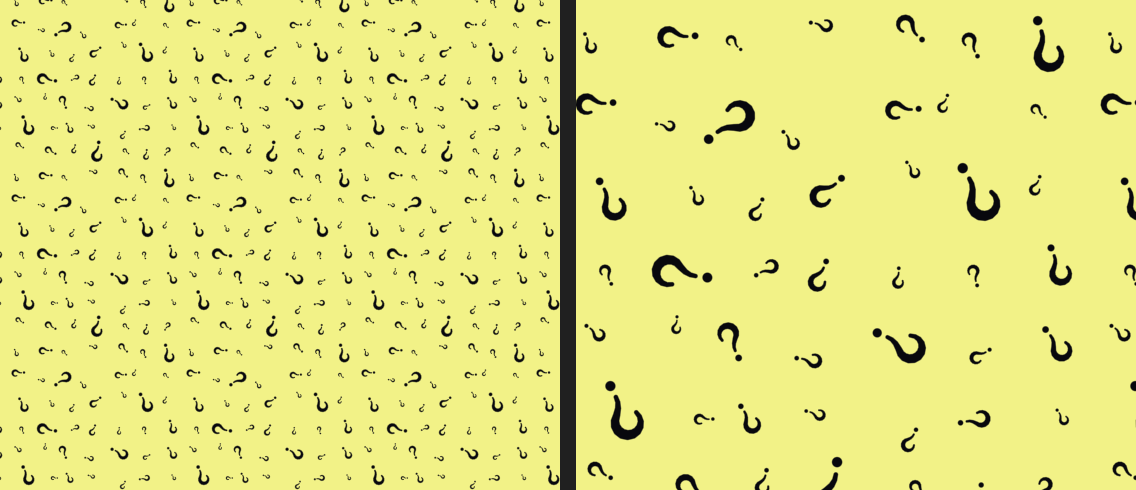
Left: the whole. Right: its middle third, enlarged.
Reproduce this pattern procedurally as a Shadertoy shader.

```glsl
// Tiled yellow ground strewn with tumbling black question marks in three sizes.
#define TILES_DOWN 2.8
#define CELLS 7.0
#define LARGE 0.118
#define MEDIUM 0.078
#define SMALL 0.046
#define SIZE_SPREAD 0.4
#define ROW_SHIFT 0.7
#define EDGE 0.9
#define STROKE_STEPS 14
#define GROUND vec3(0.95, 0.95, 0.53)
#define INK vec3(0.03, 0.03, 0.05)

const float PI = 3.14159;

float hash(vec2 p) {
    return fract(sin(dot(p, vec2(127.1, 311.7))) * 43758.545);
}

mat2 rotation(float a) {
    float c = cos(a), s = sin(a);
    return mat2(c, s, -s, c);
}

// Centre line: a clockwise bowl, then a stem curving down
vec2 spine(float t) {
    const float BOWL_END = 0.76;
    const vec2 centre = vec2(0.0, 0.22);
    if (t < BOWL_END) {
        float a = mix(200.0, -50.0, t / BOWL_END) * PI / 180.0;
        return centre + 0.2 * vec2(cos(a), sin(a));
    }
    float s = (t - BOWL_END) / (1.0 - BOWL_END);
    vec2 start = vec2(0.129, 0.067);
    vec2 bend = vec2(-0.03, -0.065);
    vec2 foot = vec2(-0.03, -0.21);
    return mix(mix(start, bend, s), mix(bend, foot, s), s);
}

// Brush half-width: swells on the bowl, thins at both ends
float brush(float t) {
    return 0.034 + 0.044 * pow(sin(PI * t), 1.5);
}

// Segment whose radius changes from one end to the other
float taperedSegment(vec2 p, vec2 a, vec2 b, float ra, float rb) {
    vec2 ab = b - a;
    float h = clamp(dot(p - a, ab) / dot(ab, ab), 0.0, 1.0);
    return length(p - a - ab * h) - mix(ra, rb, h);
}

// Question mark of unit height, centred on the origin
float questionMark(vec2 p) {
    float bound = length(p) - 0.52;
    if (bound > 0.2) return bound;
    float d = length(p - vec2(-0.04, -0.4)) - 0.078;
    for (int i = 0; i < STROKE_STEPS; i++) {
        float t0 = float(i) / float(STROKE_STEPS);
        float t1 = float(i + 1) / float(STROKE_STEPS);
        d = min(d, taperedSegment(p, spine(t0), spine(t1), brush(t0), brush(t1)));
    }
    return d;
}

// Spread the size classes evenly over the tile
float markSize(vec2 id) {
    float k = mod(id.x + 3.0 * id.y, CELLS);
    float size = SMALL;
    float spread = SIZE_SPREAD;
    if (k < 0.5) {
        size = LARGE;
        spread *= 0.3;
    } else if (abs(k - 2.0) < 0.5 || abs(k - 5.0) < 0.5) {
        size = MEDIUM;
    }
    return size * (1.0 + spread * (hash(id + 31.7) - 0.5));
}

// Nearest mark, in tile units
float scatter(vec2 uv) {
    vec2 p = uv * CELLS;
    float d = 1.0;
    for (int j = -1; j <= 1; j++) {
        float row = floor(p.y) + float(j);
        float shift = ROW_SHIFT * hash(vec2(mod(row, CELLS), 5.3));
        for (int i = -1; i <= 1; i++) {
            vec2 cell = vec2(floor(p.x - shift) + float(i), row);
            vec2 id = mod(cell, CELLS);
            float size = markSize(id);
            // Small marks wander further than large ones
            float room = max(0.25, 0.95 - size * CELLS);
            vec2 jitter = room * (vec2(hash(id + 3.1), hash(id + 17.9)) - 0.5);
            vec2 centre = cell + vec2(shift, 0.0) + 0.5 + jitter;
            vec2 q = rotation(2.0 * PI * hash(id + 47.3)) * (p - centre);
            d = min(d, questionMark(q / (CELLS * size)) * size);
        }
    }
    return d;
}

void mainImage(out vec4 fragColor, in vec2 fragCoord) {
    float unit = TILES_DOWN / iResolution.y;
    float d = scatter(fragCoord * unit);
    float ink = 1.0 - smoothstep(-EDGE * unit, EDGE * unit, d);
    fragColor = vec4(mix(GROUND, INK, ink), 1.0);
}
```
